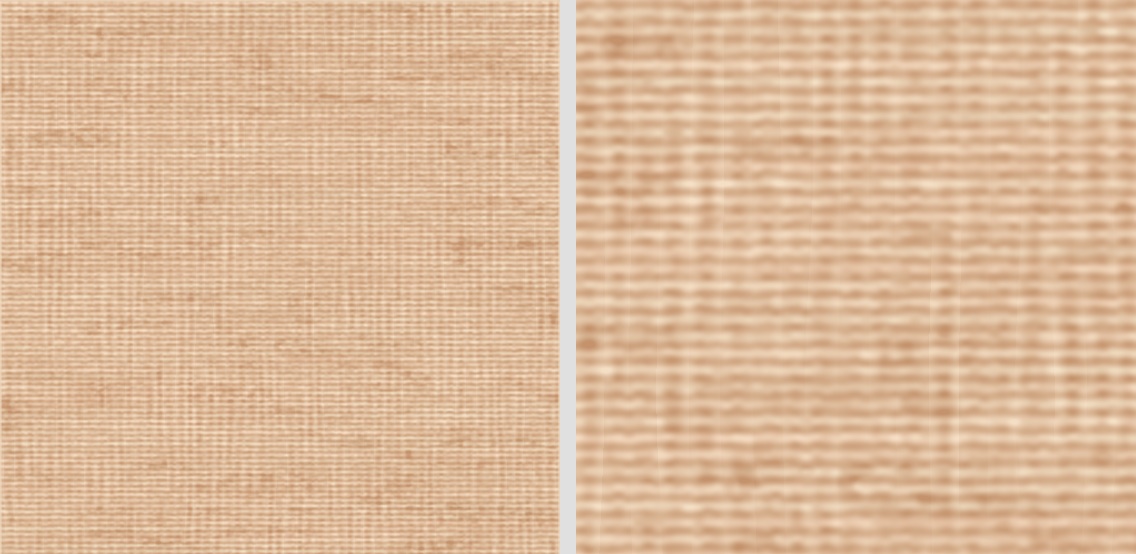
Left, the full canvas; right, a detail of the centre.
Give the GLSL for this texture, as a WebGL 1 fragment shader.

```glsl
precision highp float;
// Woven straw cloth: 98 straight, fine weft rows crossed by 56 softer warp columns.
// Cosine ridges give the threads; value noise along each thread varies its tone
// and adds small dark slubs. One tone value is then mapped to a tan colour ramp.
uniform vec2 u_resolution;

float hash(vec2 p) {
  vec3 q = fract(vec3(p.xyx) * 0.1031);
  q += dot(q, q.yzx + 33.33);
  return fract((q.x + q.y) * q.z);
}

float noise(vec2 p) {
  vec2 cell = floor(p), f = fract(p);
  f = f * f * (3.0 - 2.0 * f);
  return mix(mix(hash(cell), hash(cell + vec2(1.0, 0.0)), f.x),
             mix(hash(cell + vec2(0.0, 1.0)), hash(cell + 1.0), f.x), f.y);
}

// Lengthwise variation of one thread, centred on zero
float threadNoise(float along, float id, float seed) {
  float x = along + 17.3 * hash(vec2(id, seed));
  float cell = floor(x), f = fract(x), lane = id + seed * 3.0;
  f = f * f * (3.0 - 2.0 * f);
  return mix(hash(vec2(cell, lane)), hash(vec2(cell + 1.0, lane)), f) - 0.5;
}

void main() {
  vec2 uv = gl_FragCoord.xy / u_resolution;

  // Thread coordinates: columns are unevenly spaced, rows stay almost straight
  float warp = uv.x * 56.0 + 0.5 * (noise(vec2(uv.x * 40.0, uv.y * 7.0) + 50.0) - 0.5);
  float column_wave = -cos(6.28318 * warp);
  float weft = uv.y * 98.0 + 0.02 * column_wave
             + 0.12 * (noise(uv * vec2(60.0, 98.0)) - 0.5);
  float row = floor(weft), column = floor(warp);

  // Pale weft ridges; variation fades to zero at the gaps, so rows join smoothly
  float ridge = -cos(6.28318 * weft);
  float crest = 0.5 + 0.5 * ridge;
  float tone = 0.46 + 0.36 * ridge;
  tone += crest * 0.34 * threadNoise(uv.x * 5.0, row, 11.0);
  tone += crest * 0.30 * threadNoise(uv.x * 90.0, row, 37.0);

  // Warp columns: soft vertical streaks that strengthen and fade along their length
  float presence = 0.13 + 0.20 * threadNoise(uv.y * 12.0, floor(warp + 0.5), 71.0);
  float looseness = 0.7 + 0.6 * noise(uv * vec2(8.0, 14.0) + 80.0);
  tone += column_wave * presence * looseness * (1.0 - 0.2 * ridge);
  tone += (0.5 + 0.5 * column_wave) * 0.16 * threadNoise(uv.y * 9.0, column, 83.0);

  // Faint horizontal bands and fine fibre grain
  tone += 0.17 * (noise(uv * vec2(5.0, 44.0) + 120.0) - 0.5);
  tone += 0.40 * (noise(uv * vec2(170.0, 230.0)) - 0.5);

  // Scattered small dark slubs grouped in loose streaks
  float streak = smoothstep(0.5, 0.9, noise(uv * vec2(11.0, 50.0) + 160.0));
  float fleck = smoothstep(0.4, 0.9, noise(uv * vec2(85.0, 120.0) + 210.0));
  tone -= streak * (0.08 + 0.45 * fleck);

  // Tan ramp, with a faint rosy or golden cast along each row
  tone = clamp(tone, -0.4, 1.25);
  vec3 color = mix(vec3(0.815, 0.65, 0.51), vec3(0.93, 0.83, 0.72), tone);
  color += crest * threadNoise(uv.x * 3.0, row, 93.0) * vec3(0.018, -0.012, -0.008);

  // Thin pale edge on the left, right and top
  float edge = min(min(uv.x, 1.0 - uv.x), 1.0 - uv.y);
  color = mix(color, vec3(0.94, 0.86, 0.76), 0.75 * (1.0 - smoothstep(0.001, 0.005, edge)));

  gl_FragColor = vec4(color, 1.0);
}
```
